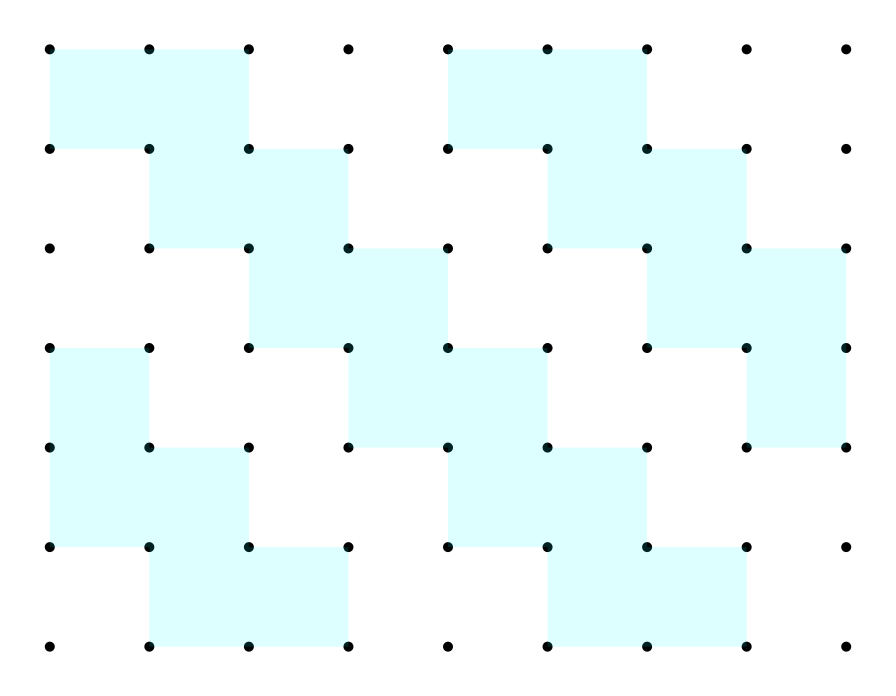
Reproduce this pattern procedurally as a Shadertoy shader.

```glsl
// 1 inside a tinted cell of the 8 by 6 board: pairs stepping down to the right
float tintedCell(vec2 cell) {
    bool onBoard = all(greaterThanEqual(cell, vec2(0.0))) && all(lessThan(cell, vec2(8.0, 6.0)));
    return onBoard && mod(cell.x + cell.y + 3.0, 4.0) < 2.0 ? 1.0 : 0.0;
}

// Blend the four cells around the nearest grid corner across one pixel
float tintCoverage(vec2 p, vec2 corner, float pixel) {
    vec2 blend = clamp((p - corner) / pixel + 0.5, 0.0, 1.0);
    float below = mix(tintedCell(corner - 1.0), tintedCell(corner - vec2(0.0, 1.0)), blend.x);
    float above = mix(tintedCell(corner - vec2(1.0, 0.0)), tintedCell(corner), blend.x);
    return mix(below, above, blend.y);
}

void mainImage(out vec4 fragColor, in vec2 fragCoord) {
    // One unit is one cell; the board is centered with a half-cell margin
    float pixel = 9.0 / iResolution.x;
    vec2 p = (fragCoord - 0.5 * iResolution.xy) * pixel + vec2(4.0, 3.0);
    vec2 corner = floor(p + 0.5);

    // Black dots on white
    float dotDistance = length(p - corner) - 0.05;
    vec3 color = vec3(clamp(dotDistance / pixel + 0.5, 0.0, 1.0));

    // Translucent cyan over both paper and dots
    color = mix(color, vec3(0.0, 1.0, 1.0), 0.13 * tintCoverage(p, corner, pixel));

    fragColor = vec4(color, 1.0);
}
```
